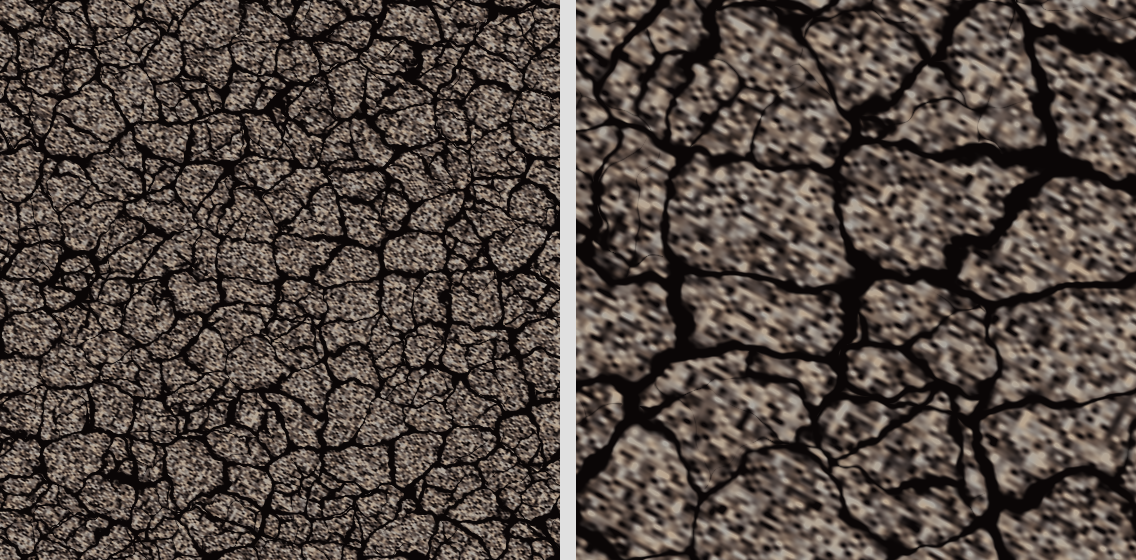
Left: the whole. Right: its middle third, enlarged.
This texture is drawn by a Shadertoy shader. Its source:

```glsl
const vec3 CRACK = vec3(0.04, 0.025, 0.025);
const vec3 MID   = vec3(0.39, 0.33, 0.30);
const vec3 LIGHT = vec3(0.70, 0.65, 0.59);

const vec2  PLATES = vec2(12.0, 14.0);          // large plates per canvas
const vec2  SHARDS = vec2(19.0, 23.0);          // smaller pieces inside split plates
const vec2  CRACK_WIDTH = vec2(0.0009, 0.0050); // half width, narrow to wide
const vec2  SPLIT_WIDTH = vec2(-0.0016, 0.0034);
const float SPLIT_SHARE = 0.7;
const float EDGE_SOFT = 0.0013;
const float ROUNDING = 26.0;                    // higher gives sharper corners
const vec2  GRAIN = vec2(205.0, 345.0);         // along and across the streaks
const float GRAIN_ANGLE = -0.5;
const float GRAIN_CONTRAST = 1.5;
const float BRIGHTNESS = 0.555;

vec2 hash2(vec2 p) {
    vec3 q = fract(p.xyx * vec3(0.1031, 0.1030, 0.0973));
    q += dot(q, q.yzx + 33.33);
    return fract((q.xx + q.yz) * q.zy);
}

float noise(vec2 p) {
    vec2 i = floor(p), f = fract(p);
    f = f * f * (3.0 - 2.0 * f);
    return mix(mix(hash2(i).x, hash2(i + vec2(1, 0)).x, f.x),
               mix(hash2(i + vec2(0, 1)).x, hash2(i + vec2(1, 1)).x, f.x), f.y);
}

vec2 noise2(vec2 p) {
    return vec2(noise(p), noise(p + 71.3)) - 0.5;
}

// Voronoi: x = rounded distance to the cell border, yz = cell id
vec3 cells(vec2 p) {
    vec2 base = floor(p), nearest = vec2(0), id = base;
    float best = 1e3;
    for (int y = -1; y <= 1; y++)
    for (int x = -1; x <= 1; x++) {
        vec2 cell = base + vec2(x, y);
        vec2 r = cell + 0.04 + 0.92 * hash2(cell) - p;
        if (dot(r, r) < best) { best = dot(r, r); nearest = r; id = cell; }
    }
    float sum = 0.0;
    for (int y = -2; y <= 2; y++)
    for (int x = -2; x <= 2; x++) {
        if (x == 0 && y == 0) continue;
        vec2 cell = id + vec2(x, y);
        vec2 r = cell + 0.04 + 0.92 * hash2(cell) - p;
        sum += exp(-ROUNDING * dot(0.5 * (nearest + r), normalize(r - nearest)));
    }
    return vec3(-log(max(sum, 1e-12)) / ROUNDING, id);
}

void mainImage(out vec4 fragColor, in vec2 fragCoord) {
    vec2 uv = fragCoord / iResolution.y;
    float soft = max(EDGE_SOFT, 0.7 / iResolution.y);

    // Ragged outlines
    vec2 p = uv + 0.035 * noise2(uv * 9.0) + 0.016 * noise2(uv * 36.0 + 5.0)
           + 0.006 * noise2(uv * 105.0 + 9.0);

    // Streaked mineral grain
    float c = cos(GRAIN_ANGLE), s = sin(GRAIN_ANGLE);
    vec2 g = vec2(c * uv.x + s * uv.y, c * uv.y - s * uv.x) * GRAIN;
    float grain = 0.8 * noise(g) + 0.2 * noise(g * 0.6 + 40.0) - 0.5;

    // Main cracks, then finer ones in many of the plates
    vec3 plate = cells(p * PLATES + 3.0);
    vec3 shard = cells(p * SHARDS + 60.0);
    float gap = plate.x / PLATES.y
              - mix(CRACK_WIDTH.x, CRACK_WIDTH.y, noise(uv * 15.0 + 17.0));
    float split = shard.x / SHARDS.y
                - mix(SPLIT_WIDTH.x, SPLIT_WIDTH.y, noise(uv * 24.0 + 31.0));
    vec2 plateRandom = hash2(plate.yz + 150.0);
    if (plateRandom.x < SPLIT_SHARE) gap = min(gap, split);
    gap += 0.0022 * grain;

    // Stone tone with darker rims
    float tone = BRIGHTNESS + GRAIN_CONTRAST * grain + 0.03 * (plateRandom.y - 0.5);
    tone *= mix(0.8, 1.0, smoothstep(0.0, 0.005, gap));
    tone = clamp(tone, 0.0, 1.0);
    vec3 stone = tone < 0.5 ? mix(CRACK, MID, 2.0 * tone)
                            : mix(MID, LIGHT, 2.0 * tone - 1.0);
    float tint = noise(g * 0.7 + 90.0) - 0.5;
    stone *= 1.0 + tint * vec3(0.10, 0.0, -0.12);

    fragColor = vec4(mix(CRACK, stone, smoothstep(-soft, soft, gap)), 1.0);
}
```
